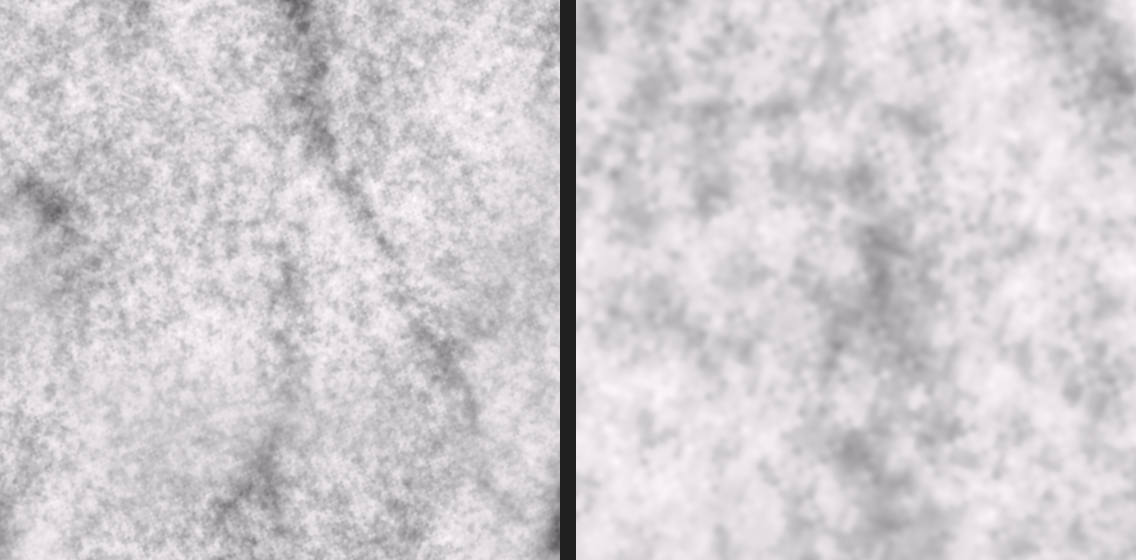
Left: the whole. Right: its middle third, enlarged.
A WebGL 2 fragment shader for this texture:

```glsl
#version 300 es
precision highp float;
// Pale grey marble: grainy mottling, soft clouds and broken, wandering dark veins.

uniform vec2 u_resolution;
out vec4 fragColor;

// Tone
const float BASE_TONE = 0.828;
const float CLOUD_CONTRAST = 0.31;
const float GRAIN_CONTRAST = 0.43;
const float VEIN_DARKNESS = 0.36;
const vec3 TINT = vec3(1.0, 0.982, 1.0);

// Sizes, in cells per canvas height
const float CLOUD_SCALE = 3.2;
const float GRAIN_SCALE = 44.0;
const float BLOTCH_SCALE = 19.0;

// Veins, in canvas heights
const float HALO_WIDTH = 0.046;
const float CORE_WIDTH = 0.018;
const float VEIN_WANDER = 0.42;
const float VEIN_ROUGHNESS = 0.045;

const mat2 TURN = mat2(0.8, 0.6, -0.6, 0.8);

float hash(vec2 p) {
    return fract(sin(dot(p, vec2(127.1, 311.7))) * 43758.5453);
}

float valueNoise(vec2 p) {
    vec2 cell = floor(p);
    vec2 f = fract(p);
    f = f * f * (3.0 - 2.0 * f);
    float low = mix(hash(cell), hash(cell + vec2(1.0, 0.0)), f.x);
    float high = mix(hash(cell + vec2(0.0, 1.0)), hash(cell + vec2(1.0, 1.0)), f.x);
    return mix(low, high, f.y);
}

// Layered noise centred on zero; each octave is turned to hide the grid.
float fbm(vec2 p, int octaves, float gain) {
    float sum = 0.0;
    float weight = 1.0;
    float total = 0.0;
    for (int i = 0; i < octaves; i++) {
        sum += weight * (valueNoise(p) - 0.5);
        total += weight;
        weight *= gain;
        p = TURN * p * 2.03 + 17.3;
    }
    return sum / total;
}

// One family of roughly upright veins that lean, wander and fade in and out.
float veins(vec2 p, float count, float lean, float seed) {
    float wander = VEIN_WANDER * fbm(p * vec2(1.6, 2.6) + seed, 3, 0.5);
    float rough = VEIN_ROUGHNESS * fbm(p * 22.0 + seed, 2, 0.6);
    float lane = (p.x + lean * p.y + wander + rough) * count + seed;
    float dist = (fract(lane) - 0.5) / count;
    float halo = exp(-pow(abs(dist) / HALO_WIDTH, 2.0));
    float core = exp(-pow(abs(dist) / CORE_WIDTH, 2.0));
    float along = valueNoise(vec2(floor(lane) * 7.0 + seed, p.y * 4.5 + seed));
    return smoothstep(0.2, 0.85, along) * (0.55 * halo + 0.45 * core);
}

void main() {
    vec2 p = gl_FragCoord.xy / u_resolution.y;

    // Broad clouds with smaller smudges inside them
    float clouds = fbm(p * CLOUD_SCALE * vec2(1.1, 0.9) + 4.7, 4, 0.62);

    // Fine grain, calmer in some regions
    float calm = smoothstep(0.25, 0.65, valueNoise(p * 4.0 + 31.0));
    float grain = fbm(TURN * p * GRAIN_SCALE, 3, 0.85) * mix(0.7, 1.1, calm);

    // Main veins and a sparser leaning family, broken into dark blotches
    float vein = veins(p, 3.0, -0.12, 2.3) + 0.8 * veins(p, 2.0, 0.45, 9.6);
    float blotch = 0.9 + 1.5 * fbm(p * BLOTCH_SCALE + 8.0, 2, 0.6);
    vein *= clamp(blotch, 0.2, 1.5);

    float tone = BASE_TONE + CLOUD_CONTRAST * clouds + GRAIN_CONTRAST * grain;
    tone -= VEIN_DARKNESS * min(vein, 1.3);

    // Soft shoulder keeps the brightest grains below white
    tone = min(tone, 0.88 + 0.6 * (tone - 0.88));
    fragColor = vec4(clamp(tone, 0.0, 1.0) * TINT, 1.0);
}
```
